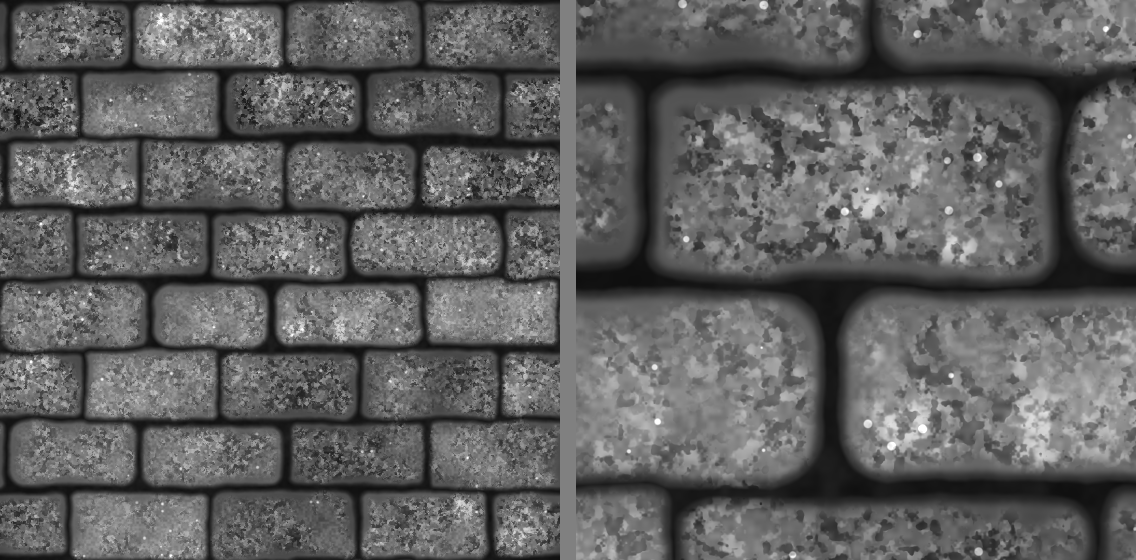
Left, the full canvas; right, a detail of the centre.
Reproduce this texture procedurally as a Shadertoy shader.

```glsl
const vec2 BRICKS = vec2(4.0, 8.0);      // repeats across and down
const float ROW_SHIFT = 0.54;            // offset of alternate rows, in bricks
const vec2 JOINT_JITTER = vec2(0.14, 0.09);
const float GAP = -0.0010;               // least inset; negative stones press together
const float GAP_VARIATION = 0.0060;
const vec2 CORNER_RADIUS = vec2(0.014, 0.036);
const float EDGE_WOBBLE = 0.010;
const float BEVEL = 0.011;
const float SHADE_WIDTH = 0.034;
const vec2 STONE_TONE = vec2(0.36, 0.52);
const float BLOTCH = 0.28;
const float MORTAR_TONE = 0.05;
const float PIT_DEPTH = 0.19;
const float GRAIN_LIGHT = 0.16;
const float FLECKS = 64.0;               // fleck cells across
const float FLECK_LIGHT = 0.40;

float hash(vec2 p) {
    vec3 q = fract(p.xyx * vec3(0.1031, 0.1030, 0.0973));
    q += dot(q, q.yzx + 33.33);
    return fract((q.x + q.y) * q.z);
}

// Value noise that wraps over the unit square
float noise(vec2 uv, float freq, float seed) {
    vec2 p = uv * freq;
    vec2 i = floor(p);
    vec2 f = p - i;
    f = f * f * (3.0 - 2.0 * f);
    vec2 a = mod(i, freq) + seed;
    vec2 b = mod(i + 1.0, freq) + seed;
    return mix(mix(hash(a), hash(vec2(b.x, a.y)), f.x),
               mix(hash(vec2(a.x, b.y)), hash(b), f.x), f.y);
}

float fbm(vec2 uv, float freq, float seed) {
    float sum = 0.0;
    float weight = 0.5;
    for (int k = 0; k < 3; k++) {
        sum += weight * noise(uv, freq, seed);
        freq *= 2.0;
        seed += 17.0;
        weight *= 0.6;
    }
    return sum / 0.98;
}

float brickHash(vec2 brick, float seed) {
    return hash(mod(brick, BRICKS) + seed);
}

float jointX(vec2 brick) {
    float shift = ROW_SHIFT * (1.0 - mod(brick.y, 2.0));
    return (brick.x + shift + JOINT_JITTER.x * (brickHash(brick, 11.0) - 0.5)) / BRICKS.x;
}

// Signed distance to one rounded stone
float stoneDistance(vec2 p, vec2 brick) {
    vec2 lo = vec2(jointX(brick), brick.y / BRICKS.y);
    vec2 hi = vec2(jointX(brick + vec2(1.0, 0.0)), (brick.y + 1.0) / BRICKS.y);
    lo.y += JOINT_JITTER.y * (brickHash(brick, 23.0) - 0.5) / BRICKS.y;
    hi.y += JOINT_JITTER.y * (brickHash(brick, 37.0) - 0.5) / BRICKS.y;
    float inset = GAP + GAP_VARIATION * pow(brickHash(brick, 41.0), 2.0);
    float radius = mix(CORNER_RADIUS.x, CORNER_RADIUS.y, pow(brickHash(brick, 53.0), 2.0));
    vec2 q = abs(p - 0.5 * (lo + hi)) - 0.5 * (hi - lo) + inset + radius;
    return length(max(q, 0.0)) + min(max(q.x, q.y), 0.0) - radius;
}

// Distance to the nearest stone, cut by a seam where two stones meet
float nearestStone(vec2 p, out vec2 brick) {
    float nearest = 1.0;
    float second = 1.0;
    brick = vec2(0.0);
    for (int j = -1; j <= 1; j++) {
        float row = floor(p.y * BRICKS.y) + float(j);
        float shift = ROW_SHIFT * (1.0 - mod(row, 2.0));
        for (int i = -1; i <= 1; i++) {
            vec2 cell = vec2(floor(p.x * BRICKS.x - shift) + float(i), row);
            float d = stoneDistance(p, cell);
            second = min(second, max(d, nearest));
            if (d < nearest) {
                nearest = d;
                brick = cell;
            }
        }
    }
    return max(nearest, 0.5 * (nearest - second) + 0.0005);
}

// Scattered round flecks, one in some cells
float flecks(vec2 uv, float px) {
    vec2 cell = mod(floor(uv * FLECKS), FLECKS);
    vec2 centre = 0.3 + 0.4 * vec2(hash(cell + 401.0), hash(cell + 433.0));
    float radius = 0.0026 * smoothstep(0.90, 1.0, hash(cell + 467.0));
    float d = length(fract(uv * FLECKS) - centre) / FLECKS - radius;
    return smoothstep(px, -px, d) * step(0.0005, radius);
}

void mainImage(out vec4 fragColor, in vec2 fragCoord) {
    vec2 uv = fragCoord / iResolution.xy;
    float px = 1.0 / iResolution.y;

    // Stone outlines, bent and chipped
    vec2 bend = vec2(fbm(uv, 16.0, 3.0), fbm(uv, 16.0, 71.0)) - 0.5;
    vec2 brick;
    float dist = nearestStone(uv + EDGE_WOBBLE * bend, brick);
    dist += 0.002 * (fbm(uv, 80.0, 91.0) - 0.5);
    float depth = max(-dist, 0.0);

    // Rounded body, shaded towards the joints, with a pale worn rim
    float cloud = fbm(uv, 14.0, 131.0);
    float tone = mix(STONE_TONE.x, STONE_TONE.y, brickHash(brick, 61.0));
    float body = tone + BLOTCH * (cloud - 0.5);
    body += 0.04 * exp(-pow((depth - 0.007) / 0.003, 2.0));
    body *= mix(0.42, 1.0, smoothstep(0.0, BEVEL, depth));
    body *= mix(0.78, 1.0, smoothstep(0.0, SHADE_WIDTH, depth));

    // Rough patches of fine pits and grains, stronger on some stones
    float wear = brickHash(brick, 83.0);
    float area = smoothstep(0.003, 0.020, depth + 0.04 * (cloud - 0.5));
    float rough = area * smoothstep(0.15, 0.6, fbm(uv, 24.0, 151.0) + 0.2 * (wear - 0.4));
    float grit = fbm(uv, 144.0, 211.0);
    float pits = smoothstep(0.51, 0.67, fbm(uv, 150.0, 171.0) - 0.25 * (cloud - 0.5));
    float grains = smoothstep(0.46, 0.68, grit) * (1.0 - pits);
    body += rough * (GRAIN_LIGHT * grains - PIT_DEPTH * pits * mix(0.65, 1.0, wear));
    body += 0.12 * area * (noise(uv, 256.0, 231.0) - 0.5);

    // Pale crust and scattered flecks
    float crust = smoothstep(0.5, 0.72, fbm(uv, 24.0, 251.0)) * smoothstep(0.4, 0.8, wear);
    body += area * (0.20 * crust * smoothstep(0.35, 0.6, grit) + FLECK_LIGHT * flecks(uv, px));

    // Dark mortar between the stones
    float mortar = MORTAR_TONE + 0.14 * fbm(uv, 64.0, 311.0) * cloud;
    float cover = smoothstep(0.0008 + px, -0.0012 - px, dist);
    fragColor = vec4(vec3(clamp(mix(mortar, body, cover), 0.0, 1.0)), 1.0);
}
```
